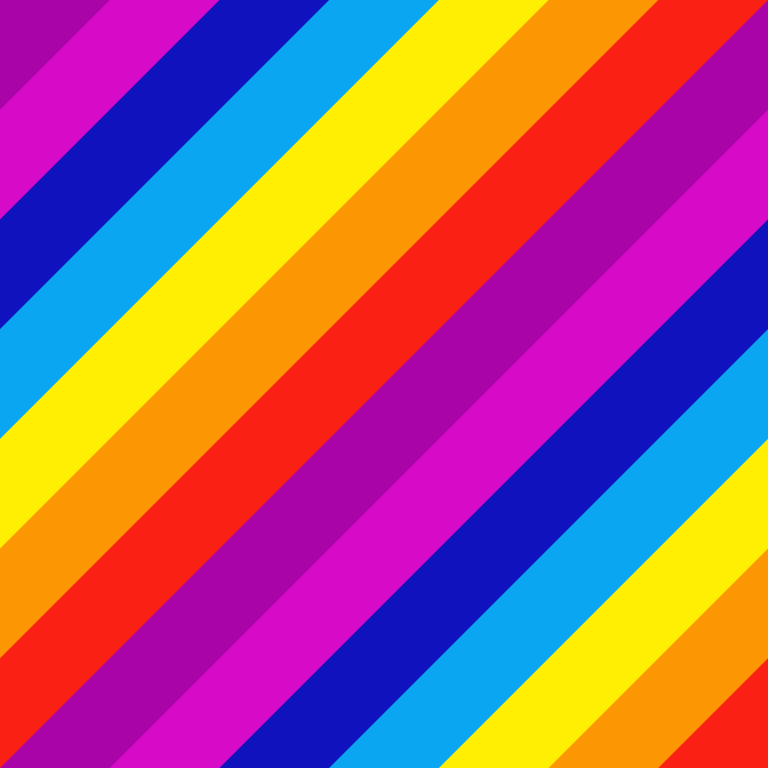
Write a WebGL 2 fragment shader that draws this pattern.

```glsl
#version 300 es
precision highp float;

uniform vec2 u_resolution;
out vec4 fragColor;

// Stripe colours, left to right along the bottom edge
const vec3 STRIPES[7] = vec3[7](
    vec3(0.66, 0.015, 0.66),  // purple
    vec3(0.84, 0.04, 0.78),   // magenta
    vec3(0.06, 0.07, 0.74),   // blue
    vec3(0.04, 0.65, 0.95),   // sky
    vec3(1.00, 0.94, 0.01),   // yellow
    vec3(0.99, 0.59, 0.01),   // orange
    vec3(0.98, 0.13, 0.08)    // red
);

void main() {
    vec2 uv = gl_FragCoord.xy / u_resolution;

    // Diagonal coordinate: one full cycle of seven stripes per canvas
    float stripe = fract(uv.x - uv.y) * 7.0;

    // Blend the two stripes that meet at the nearest boundary
    float boundary = floor(stripe + 0.5);
    int right = int(boundary) % 7;
    int left = (right + 6) % 7;
    float halfBlend = 7.0 / min(u_resolution.x, u_resolution.y);
    float side = smoothstep(-halfBlend, halfBlend, stripe - boundary);

    fragColor = vec4(mix(STRIPES[left], STRIPES[right], side), 1.0);
}
```
